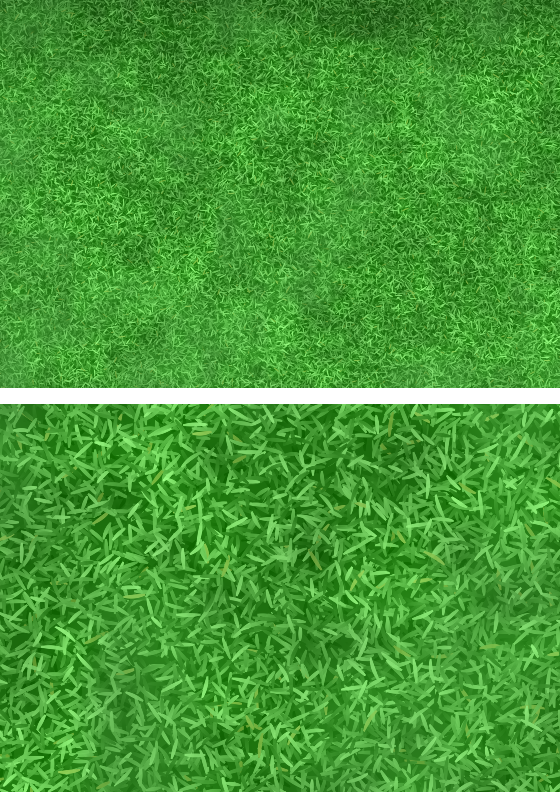
Top: the whole. Bottom: its middle third, enlarged.
Reproduce this texture procedurally as a WebGL 2 fragment shader.

```glsl
#version 300 es
precision highp float;

uniform vec2 u_resolution;
out vec4 outColor;

// Lengths are fractions of the canvas height
#define LAYERS 6
#define CELL 0.0140
#define BLADE_LENGTH 0.0220
#define BLADE_WIDTH 0.0034
#define BLADE_BEND 26.0
#define TONE_SPREAD 1.10
#define CLUMP_SCALE 24.0
#define CLUMP_DEPTH 0.22
#define STRAW_SHARE 0.035
#define SHADOW_GREEN vec3(0.13, 0.46, 0.07)
#define LIGHT_GREEN vec3(0.50, 0.85, 0.42)
#define STRAW vec3(0.56, 0.74, 0.28)

float hash(vec2 p) {
    return fract(sin(dot(p, vec2(127.1, 311.7))) * 43758.5453);
}

vec2 hash2(vec2 p) {
    return vec2(hash(p), hash(p + 37.3));
}

float valueNoise(vec2 p) {
    vec2 i = floor(p), f = fract(p);
    f = f * f * (3.0 - 2.0 * f);
    return mix(mix(hash(i), hash(i + vec2(1, 0)), f.x),
               mix(hash(i + vec2(0, 1)), hash(i + vec2(1, 1)), f.x), f.y);
}

// Linear ramp from deep shade (0) to lit blade (1)
vec3 grassColor(float tone) {
    return mix(SHADOW_GREEN, LIGHT_GREEN, clamp(tone, -0.2, 1.2));
}

// Coverage of a curved, tapered blade lying along the x axis
float bladeMask(vec2 q, float halfLength, float pixel) {
    q.y -= BLADE_BEND * (hash(vec2(halfLength * 900.0, 3.0)) - 0.5)
         * (q.x * q.x - 0.3 * halfLength * halfLength);
    float along = q.x / halfLength;
    float halfWidth = 0.5 * BLADE_WIDTH * (1.0 - 0.55 * along * along);
    float edge = max(abs(q.y) - halfWidth, abs(q.x) - halfLength);
    return 1.0 - smoothstep(-0.5 * pixel, 0.5 * pixel, edge);
}

// Paints one scattered layer of blades over the color below
vec3 paintLayer(vec3 color, vec2 p, float layer, float pixel) {
    vec2 grid = p / CELL + layer * vec2(0.37, 0.61);
    vec2 home = floor(grid);
    float depth = layer / float(LAYERS - 1);
    for (int y = -1; y <= 1; y++) {
        for (int x = -1; x <= 1; x++) {
            vec2 cell = home + vec2(x, y);
            vec2 seed = cell + layer * vec2(17.3, 51.9);
            vec2 offset = (grid - cell - hash2(seed)) * CELL;
            float angle = 6.2832 * hash(seed + 11.7);
            vec2 axis = vec2(cos(angle), sin(angle));
            vec2 q = vec2(dot(offset, axis), dot(offset, vec2(-axis.y, axis.x)));
            float halfLength = 0.5 * BLADE_LENGTH * mix(0.55, 1.0, hash(seed + 5.1));
            float mask = bladeMask(q, halfLength, pixel);

            float tone = -0.38 + TONE_SPREAD * hash(seed + 23.9) + 0.42 * depth;
            tone += 0.12 * q.x / halfLength;
            vec3 blade = grassColor(tone);
            float dry = step(1.0 - STRAW_SHARE, hash(seed + 71.3));
            blade = mix(blade, STRAW, 0.7 * dry);
            color = mix(color, blade, 0.92 * mask);
        }
    }
    return color;
}

void main() {
    vec2 p = gl_FragCoord.xy / u_resolution.y;
    float pixel = 1.0 / u_resolution.y;

    // Soil shade, then blades from the lowest to the highest
    vec3 color = grassColor(-0.05);
    for (int i = 0; i < LAYERS; i++) {
        color = paintLayer(color, p, float(i), pixel);
    }

    // Uneven clumps and broad lighting, darker toward the top
    float clump = valueNoise(p * CLUMP_SCALE) + 0.5 * valueNoise(p * CLUMP_SCALE * 0.35);
    float light = 1.0 + CLUMP_DEPTH * (clump - 0.75);
    light *= mix(1.06, 0.98, p.y) - 0.20 * smoothstep(0.78, 1.0, p.y);
    color *= light;

    // Pale haze in patches and along the left and lower edges
    float haze = 0.22 * smoothstep(0.5, 0.9, valueNoise(p * 9.0 + 4.7));
    haze += 0.18 * (1.0 - smoothstep(0.0, 0.22, p.x)) * (1.0 - 0.6 * p.y);
    haze += 0.08 * (1.0 - smoothstep(0.0, 0.3, p.y));
    color = mix(color, vec3(0.36, 0.67, 0.33), haze);

    outColor = vec4(clamp(color, 0.0, 1.0), 1.0);
}
```
